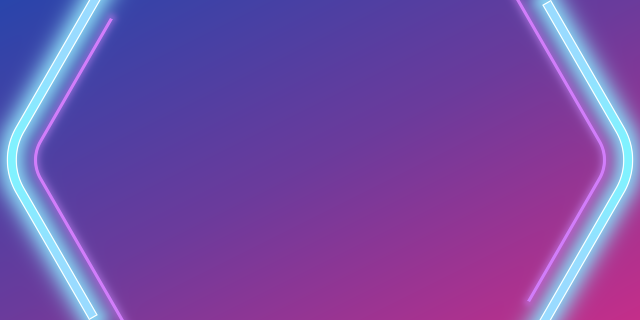
Write a WebGL 2 fragment shader that draws this background.

```glsl
#version 300 es
precision highp float;
// Neon chevron brackets glowing on a diagonal blue to magenta gradient.

uniform vec2 u_resolution;
out vec4 fragColor;

const vec3 BLUE = vec3(0.16, 0.27, 0.67);
const vec3 VIOLET = vec3(0.42, 0.23, 0.61);
const vec3 MAGENTA = vec3(0.77, 0.18, 0.54);
const vec3 HALO = vec3(0.53, 0.83, 0.95);
const vec3 TUBE_BEND = vec3(0.50, 0.95, 1.00);
const vec3 TUBE_ARM = vec3(0.60, 0.86, 1.00);
const vec3 RIM = vec3(0.97, 1.00, 1.00);
const vec3 LILAC = vec3(0.82, 0.49, 0.98);

// Three-stop gradient running from the top left to the bottom right.
vec3 background(vec2 uv) {
    float t = 0.5 * (uv.x + 1.0 - uv.y);
    vec3 upper = mix(BLUE, VIOLET, clamp(2.0 * t, 0.0, 1.0));
    return mix(upper, MAGENTA, clamp(2.0 * t - 1.0, 0.0, 1.0));
}

// Rounded chevron opening right: x is the signed offset, y the place along it.
vec2 chevron(vec2 p, vec2 bendCenter, float radius) {
    const vec2 ALONG = vec2(0.5, 0.8660254);
    vec2 w = p - bendCenter;
    float side = w.y < 0.0 ? -1.0 : 1.0;
    w.y = abs(w.y);
    float along = dot(w, ALONG);
    float outward = along < 0.0 ? length(w) : dot(w, vec2(-ALONG.y, ALONG.x));
    return vec2(outward - radius, side * along);
}

// Smooth-edged coverage of a distance field.
float coverage(float dist, float pixel) {
    return smoothstep(0.6 * pixel, -0.6 * pixel, dist);
}

// Gaussian falloff around a stroke, including its open end.
float glow(float offset, float overshoot, float spread) {
    vec2 d = vec2(offset, max(overshoot, 0.0)) / spread;
    return exp(-dot(d, d));
}

// Wide cyan tube with a thin bright rim.
vec3 drawTube(vec3 color, vec2 path, float height, float pixel) {
    const float HALF_WIDTH = 0.0158;
    const float RIM_WIDTH = 0.0038;
    float overshoot = -path.y - 0.459;
    float dist = max(abs(path.x) - HALF_WIDTH, overshoot);
    vec3 fill = mix(TUBE_BEND, TUBE_ARM, smoothstep(0.0, 0.38, abs(height)));
    color = mix(color, HALO, 0.95 * glow(path.x, overshoot, 0.054));
    color = mix(color, RIM, coverage(dist, pixel));
    return mix(color, fill, coverage(dist + RIM_WIDTH, pixel));
}

// Thin lilac line with a soft narrow glow.
vec3 drawLine(vec3 color, vec2 path, float pixel) {
    float overshoot = path.y - 0.443;
    float dist = max(abs(path.x) - 0.0048, overshoot);
    color = mix(color, LILAC, 0.35 * glow(path.x, overshoot, 0.018));
    return mix(color, LILAC, coverage(dist, pixel));
}

void main() {
    float pixel = 1.0 / u_resolution.y;
    vec2 p = (gl_FragCoord.xy - 0.5 * u_resolution) * pixel;
    vec3 color = background(gl_FragCoord.xy / u_resolution);

    // The right bracket is the left one turned by half a circle.
    if (p.x > 0.0) p = -p;
    vec2 bendCenter = vec2(0.227 - 0.5 * u_resolution.x * pixel, 0.0);

    color = drawTube(color, chevron(p, bendCenter, 0.19), p.y, pixel);
    color = drawLine(color, chevron(p, bendCenter, 0.116), pixel);
    fragColor = vec4(color, 1.0);
}
```
